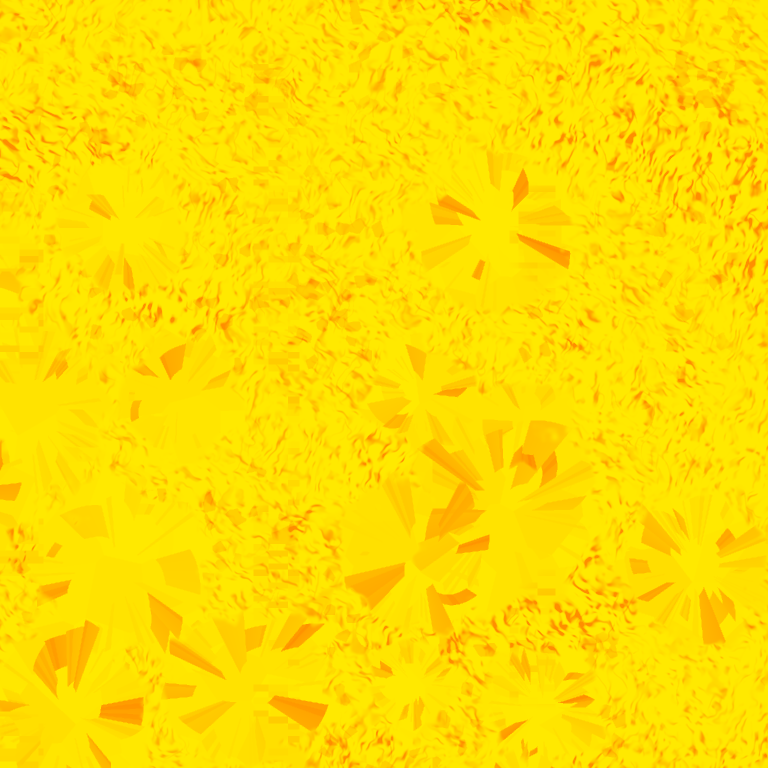
Give the GLSL for this texture, as a three.js fragment shader.

```glsl
// Yellow crackled surface: fine scratchy orange grit, broken by calm islands
// that hold flat shards fanning out from a centre. Every layer adds depth,
// and depth lowers the green channel from yellow towards orange.
varying vec2 vUv;

float hash(vec2 p) {
  vec3 q = fract(vec3(p.xyx) * 0.1031);
  q += dot(q, q.yzx + 33.33);
  return fract((q.x + q.y) * q.z);
}

vec2 hash2(vec2 p) {
  return vec2(hash(p), hash(p + 57.3));
}

float noise(vec2 p) {
  vec2 i = floor(p), f = fract(p);
  f = f * f * (3.0 - 2.0 * f);
  return mix(mix(hash(i), hash(i + vec2(1, 0)), f.x),
             mix(hash(i + vec2(0, 1)), hash(i + vec2(1, 1)), f.x), f.y);
}

float fbm(vec2 p) {
  return 0.55 * noise(p) + 0.3 * noise(p * 2.1 + 7.0) + 0.15 * noise(p * 4.3 + 19.0);
}

vec2 turn(vec2 p, float a) {
  return vec2(cos(a) * p.x + sin(a) * p.y, cos(a) * p.y - sin(a) * p.x);
}

// Random tone of the nearest Voronoi cell
float facet(vec2 p) {
  vec2 base = floor(p);
  float nearest = 9.0, tone = 0.0;
  for (int y = -1; y <= 1; y++)
    for (int x = -1; x <= 1; x++) {
      vec2 cell = base + vec2(x, y);
      float d = length(cell + hash2(cell) - p);
      if (d < nearest) { nearest = d; tone = hash(cell + 91.0); }
    }
  return tone;
}

// Fans of shards: x is their depth, y is how calm the ground is
vec2 fans(vec2 p) {
  vec2 result = vec2(0.0);
  vec2 base = floor(p * 5.0);
  float ragged = 0.8 * (fbm(p * 28.0) - 0.5);
  for (int y = -1; y <= 1; y++)
    for (int x = -1; x <= 1; x++) {
      vec2 cell = base + vec2(x, y);
      float thinning = 0.25 + 0.6 * step(3.5, max(cell.x, cell.y));
      if (hash(cell + 5.0) < thinning) continue;
      vec2 v = p - (cell + 0.15 + 0.7 * hash2(cell + 3.0)) / 5.0;
      float r = length(v) / mix(0.055, 0.125, hash(cell + 11.0));
      float calm = 1.0 - smoothstep(0.95, 1.15, r + ragged);

      // Uneven sectors, each with its own slanted inner and outer end
      float count = floor(mix(18.0, 36.0, hash(cell + 23.0)));
      float around = atan(v.y, v.x) / 6.28318 + 0.5;
      float s = around * count + 0.6 * sin(18.85 * around + cell.x);
      vec2 id = vec2(mod(floor(s), count), 40.0 + cell.x * 7.0 + cell.y * 31.0);
      float reach = r + 0.5 * (fract(s) - 0.5) * (hash(id + 2.0) - 0.5);
      float inside = step(0.25 + 0.5 * hash(id + 4.0), reach)
                   * step(reach, 0.7 + 0.5 * hash(id + 6.0));
      float sliver = step(0.8, hash(vec2(mod(floor(s * 5.0), count * 5.0), id.y)));
      float depth = 0.3 * pow(hash(id), 4.0) * (0.9 + 0.2 * fract(s)) + 0.04 * sliver;
      result = max(result, vec2(depth * inside * calm, calm));
    }
  return result;
}

// Short scratches in two directions that trade places from patch to patch
float grit(vec2 p) {
  vec2 q = p + 0.016 * (vec2(noise(p * 38.0), noise(p * 38.0 + 71.0)) - 0.5)
             + 0.005 * (vec2(noise(p * 130.0), noise(p * 130.0 + 37.0)) - 0.5);
  float steep = noise(turn(q, 1.15) * vec2(100, 270) + 300.0);
  float flat_ = noise(turn(q, -0.65) * vec2(110, 250) + 500.0);
  float patch_ = smoothstep(0.4, 0.6, noise(p * 10.0 + 13.0));
  float clump = smoothstep(0.5, 0.8, fbm(p * vec2(8, 10) + 4.0));
  float depth = 1.1 * pow(max(mix(steep, flat_, patch_) - 0.3, 0.0), 3.0);

  // Longer hairline creases
  vec2 along = turn(q, mix(2.0, 1.2, step(0.5, patch_)));
  float crease = 1.0 - smoothstep(0.0, 0.1, abs(noise(along * vec2(22, 110) + 800.0) - 0.5));
  depth += 0.11 * crease * smoothstep(0.55, 0.75, noise(p * 45.0 + 9.0));

  // Small flat chips
  float chip = step(0.88, facet(p * 75.0)) * smoothstep(0.45, 0.65, noise(p * 9.0 + 31.0));
  return depth * (0.75 + 1.3 * clump) + 0.1 * chip;
}

// Stacks of thin level bars along a few upright seams
float bars(vec2 p) {
  float seam = step(abs(fract(p.x * 3.0 + 0.42) - 0.5), 0.09);
  float bar = hash(floor(p * vec2(40, 120)) * vec2(0.5, 1.0) + 17.0);
  return 0.13 * pow(bar, 4.0) * seam * smoothstep(0.5, 0.65, noise(p * 7.0 + 2.0));
}

float surface(vec2 p) {
  vec2 fan = fans(p);
  float ground = mix(grit(p), 0.045 * pow(facet(p * 15.0), 2.0), fan.y);
  return max(max(ground, fan.x), bars(p));
}

void main() {
  // Four samples smooth the hard shard edges
  float depth = 0.0;
  for (int y = 0; y < 2; y++)
    for (int x = 0; x < 2; x++)
      depth += 0.25 * surface(vUv + (vec2(x, y) - 0.5) * 0.001);
  gl_FragColor = vec4(1.0, 0.915 - min(depth, 0.36), 0.0, 1.0);
}
```
